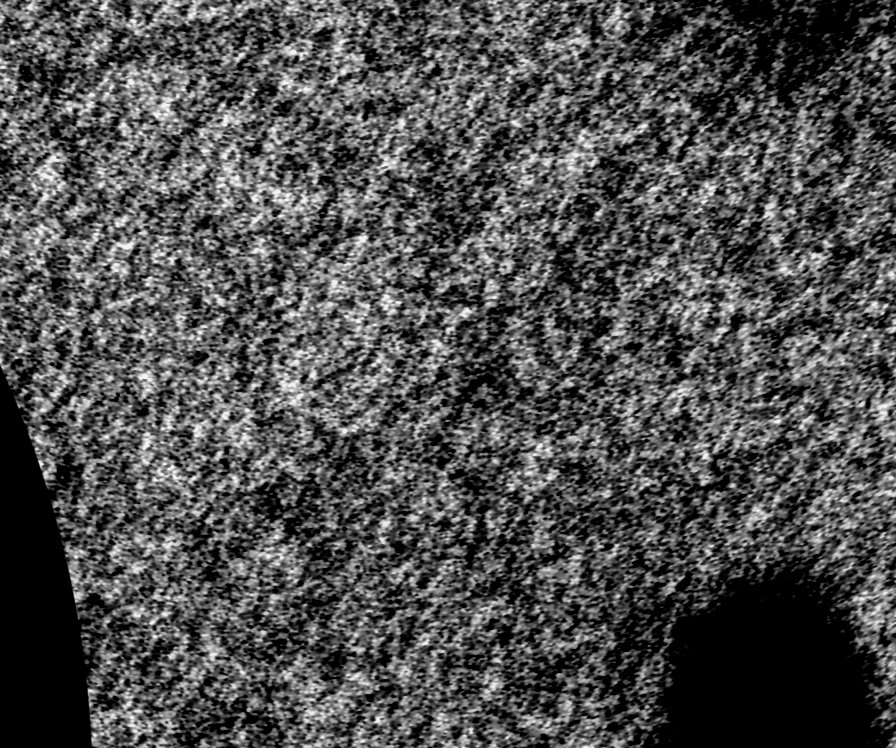
A WebGL 2 fragment shader for this texture:

```glsl
#version 300 es
precision highp float;

uniform vec2 u_resolution;
out vec4 fragColor;

#define GRAIN_CELLS vec2(188.0, 290.0)
#define CLUMP_CELLS vec2(58.0, 112.0)
#define GRAIN_SHARPNESS 3.4
#define GRAIN_FLATNESS 1.7
#define GRAIN_CONTRAST 0.37
#define CLUMP_CONTRAST 0.27
#define RELIEF_CELLS vec2(11.0, 23.0)
#define RELIEF_CONTRAST 0.42
#define RIDGE_ANGLE 0.98
#define BROAD_CONTRAST 0.11
#define BASE_LEVEL 0.318

// Integer hash giving three values in 0..1
vec3 hash3(vec2 cell, uint seed) {
    uvec3 v = uvec3(uvec2(ivec2(cell)), seed);
    v = v * 1664525u + 1013904223u;
    v.x += v.y * v.z;
    v.y += v.z * v.x;
    v.z += v.x * v.y;
    v ^= v >> 16u;
    v.x += v.y * v.z;
    v.y += v.z * v.x;
    v.z += v.x * v.y;
    return vec3(v >> 8u) / 16777216.0;
}

float valueNoise(vec2 p, uint seed) {
    vec2 i = floor(p), f = fract(p);
    f = f * f * (3.0 - 2.0 * f);
    float low = mix(hash3(i, seed).x, hash3(i + vec2(1, 0), seed).x, f.x);
    float high = mix(hash3(i + vec2(0, 1), seed).x, hash3(i + vec2(1, 1), seed).x, f.x);
    return mix(low, high, f.y);
}

// Sum of jittered spots with random signed strength, flattened at the extremes
float speckle(vec2 p, uint seed) {
    vec2 cell = floor(p);
    float total = 0.0;
    for (int y = -1; y <= 1; y++) {
        for (int x = -1; x <= 1; x++) {
            vec2 c = cell + vec2(x, y);
            vec3 h = hash3(c, seed);
            vec2 d = p - c - h.xy;
            total += (h.z * 2.0 - 1.0) * exp(-GRAIN_SHARPNESS * dot(d, d));
        }
    }
    return tanh(GRAIN_FLATNESS * total);
}

// Soft elliptical falloff: 1 at the centre, 0 far away
float softSpot(vec2 p, vec2 centre, vec2 radius) {
    vec2 d = (p - centre) / radius;
    return exp(-dot(d, d));
}

// Turns the first axis along the diagonal ridges
vec2 alongRidges(vec2 p) {
    float c = cos(RIDGE_ANGLE), s = sin(RIDGE_ANGLE);
    return vec2(c * p.x + s * p.y, c * p.y - s * p.x);
}

// Ridges in two octaves, centred on zero
float relief(vec2 q) {
    float coarse = valueNoise(q * RELIEF_CELLS, 11u) - 0.5;
    float fine = valueNoise(q * RELIEF_CELLS * 2.1 + 17.0, 23u) - 0.5;
    return 0.40 * coarse + 0.65 * fine;
}

// Soft-edged shadows, deep enough to swallow the grain
float shadows(vec2 p) {
    float ragged = valueNoise(p * 14.0, 31u) - 0.5;
    vec2 d = (p - vec2(1.03, 0.04)) / vec2(0.125, 0.175);
    float pit = 1.0 - smoothstep(0.60, 1.36, length(d) + 0.2 * ragged);
    float depth = 1.2 * pit;
    depth += 0.28 * softSpot(p, vec2(0.90, 0.08), vec2(0.10, 0.15));
    depth += 0.42 * softSpot(p, vec2(1.06, 0.99), vec2(0.13, 0.11));
    depth += 0.36 * softSpot(p, vec2(0.645, 0.49), vec2(0.032, 0.035));
    depth += 0.12 * softSpot(p, vec2(0.69, 0.70), vec2(0.09, 0.07));
    return depth;
}

void main() {
    vec2 p = gl_FragCoord.xy / u_resolution.y;

    // Fine grain rows bend gently; larger clumps follow the ridges
    vec2 bent = vec2(p.x - 0.25 * p.y, p.y + 0.25 * p.x - 0.19 * p.x * p.x);
    vec2 ridge = alongRidges(p);
    float texture_ = GRAIN_CONTRAST * speckle(bent * GRAIN_CELLS, 7u)
                   + CLUMP_CONTRAST * speckle(ridge * CLUMP_CELLS, 13u)
                   + RELIEF_CONTRAST * relief(ridge);

    // Broad lighting, brighter toward the upper left
    float broad = valueNoise(p * 4.0 + 3.0, 41u) - 0.5;
    float light = BASE_LEVEL + BROAD_CONTRAST * broad;
    light += 0.07 * softSpot(p, vec2(0.10, 0.80), vec2(0.50, 0.35));

    float tone = clamp(light + texture_ - shadows(p), 0.0, 0.95);

    // Crisp black disc entering from the lower left
    float disc = length(p - vec2(-1.255, -0.059)) - 1.379;
    float edge = 1.0 / u_resolution.y;
    tone *= smoothstep(-edge, edge, disc);

    fragColor = vec4(vec3(tone), 1.0);
}
```
